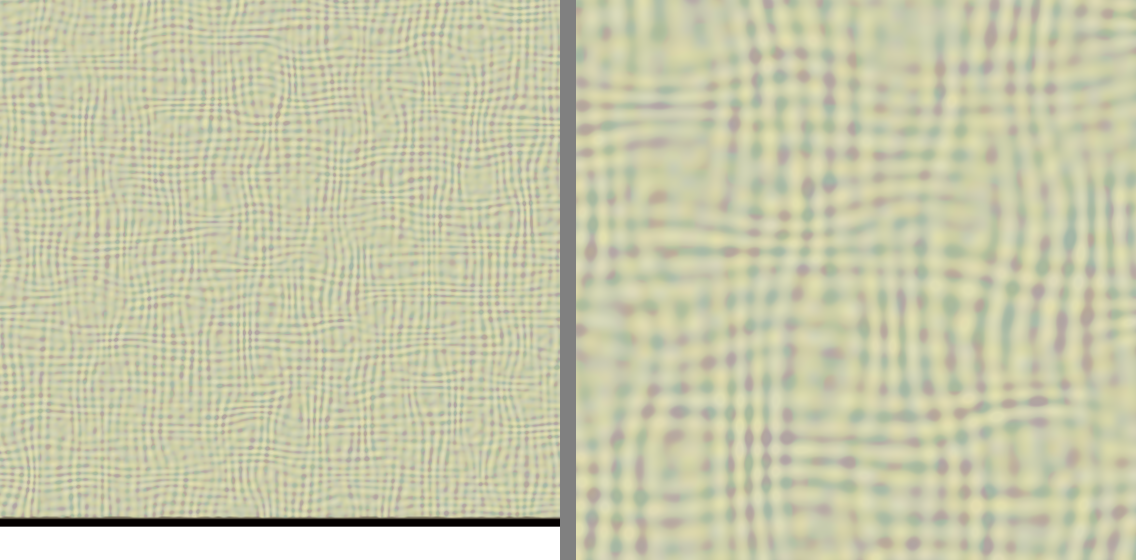
Left: the whole. Right: its middle third, enlarged.
A Shadertoy shader for this texture:

```glsl
const float TAU = 6.2831853;
const vec3 LINEN = vec3(0.777, 0.780, 0.660);
const vec3 LIGHT_SHIFT = vec3(0.060, 0.048, 0.030);
const vec3 TEAL_SHIFT = vec3(-0.070, -0.022, -0.005);
const vec3 MAUVE_SHIFT = vec3(-0.020, -0.105, -0.015);
const vec3 YELLOW_BLUE = vec3(0.035, 0.020, -0.060);
const vec3 HEM_BROWN = vec3(0.45, 0.42, 0.35);
const vec3 BAND_BLACK = vec3(0.015, 0.0, 0.0);

float hash(vec2 cell) {
    vec3 q = fract(vec3(cell.xyx) * 0.1031);
    q += dot(q, q.yzx + 33.33);
    return fract((q.x + q.y) * q.z);
}

// Smooth value noise in the range 0 to 1
float noise(vec2 p) {
    vec2 cell = floor(p);
    vec2 f = fract(p);
    f = f * f * (3.0 - 2.0 * f);
    float low = mix(hash(cell), hash(cell + vec2(1, 0)), f.x);
    float high = mix(hash(cell + vec2(0, 1)), hash(cell + vec2(1, 1)), f.x);
    return mix(low, high, f.y);
}

// Wavering threads across the first axis, fading in and out along the second
float threads(vec2 p, float count, float seed) {
    float waver = noise(p * vec2(24.0, 13.0) + seed) * 1.3;
    float strength = noise(p * vec2(38.0, 15.0) + seed + 40.0);
    return sin(TAU * (p.x * count + waver)) * mix(0.1, 0.9, strength);
}

float clothHeight(vec2 p) {
    float warp = threads(p, 64.0, 3.0);
    float weft = threads(p.yx, 67.0, 91.0);
    float grain = noise(p * 92.0 + 17.0) - 0.5;
    return warp + 0.85 * weft + 1.5 * grain;
}

// Relief lit from the upper left
float emboss(vec2 p, float reach) {
    vec2 toLight = vec2(-reach, reach);
    return clothHeight(p - 0.5 * toLight) - clothHeight(p + 0.5 * toLight);
}

vec3 clothColor(vec2 p) {
    float relief = clamp(emboss(p, 0.0045), -1.8, 1.8);
    float shade = smoothstep(0.1, 1.4, -relief);
    float hue = smoothstep(0.38, 0.66, noise(p * 105.0 + 203.0));
    float fleck = noise(p * 120.0 + 351.0) - 0.5;

    vec3 color = LINEN + LIGHT_SHIFT * relief * 0.75;
    color += mix(TEAL_SHIFT, MAUVE_SHIFT, hue) * (0.12 + 0.75 * shade);
    color += vec3(0.022, 0.026, 0.008);
    return color + YELLOW_BLUE * fleck;
}

void mainImage(out vec4 fragColor, in vec2 fragCoord) {
    vec2 uv = fragCoord / iResolution.xy;
    vec3 color = clothColor(uv);

    // Shadowed hem, black band and white margin
    float hemTop = 0.079 + 0.002 * (noise(uv * vec2(100.0, 1.0)) - 0.5);
    float hem = 1.0 - smoothstep(hemTop - 0.005, hemTop, uv.y);
    color = mix(color, HEM_BROWN, hem);
    color = mix(BAND_BLACK, color, smoothstep(0.0715, 0.0755, uv.y));
    color = mix(vec3(1.0), color, smoothstep(0.0580, 0.0610, uv.y));

    fragColor = vec4(color, 1.0);
}
```
